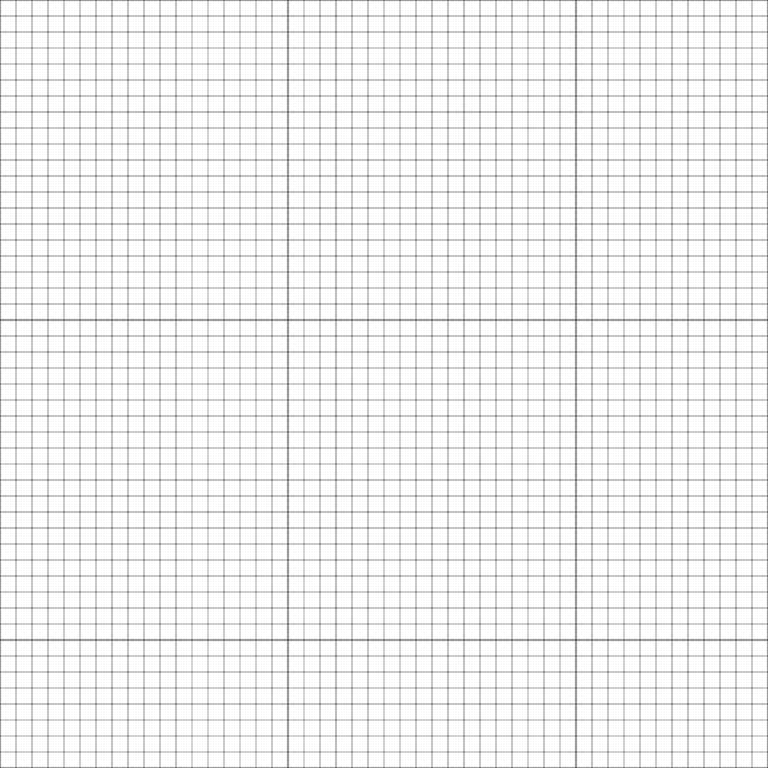
Write a Shadertoy shader that draws this pattern.

```glsl
// Running integral of a tent filter with unit half-width
vec2 tentIntegral(vec2 t) {
    t = clamp(t, -1.0, 1.0);
    return 0.5 + t - 0.5 * t * abs(t);
}

// Filtered coverage of a line at signed distance d, on each axis
vec2 lineCoverage(vec2 d, float width, vec2 blur) {
    return tentIntegral((d + 0.5 * width) / blur) - tentIntegral((d - 0.5 * width) / blur);
}

vec2 hash(vec2 n) {
    return fract(sin(n * 12.9898 + vec2(1.7, 5.3)) * 4375.85);
}

void mainImage(out vec4 fragColor, in vec2 fragCoord) {
    vec2 uv = fragCoord / iResolution.xy;
    vec2 p = vec2(uv.x, 1.0 - uv.y);
    vec2 blur = 1.0 / iResolution.xy;
    float cells = 48.0;
    float width = 0.00071;

    // Nearest rule on each axis, with the index wrapped at the canvas edge
    vec2 index = floor(p * cells + 0.5);
    vec2 d = p - index / cells;
    index = mod(index, cells);

    // Uneven ink, by single rule and by bands of three rules
    vec2 strength = 0.75 + 0.25 * hash(index) + 0.25 * hash(floor(index / 3.0) + 60.0);

    // Blocks of 18 by 20 cells are bounded by a close pair of rules
    vec2 isBorder = 1.0 - step(0.5, mod(index, vec2(18.0, 20.0)));
    vec2 single = strength * lineCoverage(d, width, blur);
    vec2 pair = lineCoverage(d - 0.0007, width, blur) + lineCoverage(d + 0.0007, width, blur);
    vec2 ink = clamp(mix(single, pair, isBorder), 0.0, 1.0);

    // Dark grey ink on white paper
    float coverage = 1.0 - (1.0 - ink.x) * (1.0 - ink.y);
    fragColor = vec4(mix(vec3(1.0), vec3(0.2), coverage), 1.0);
}
```
